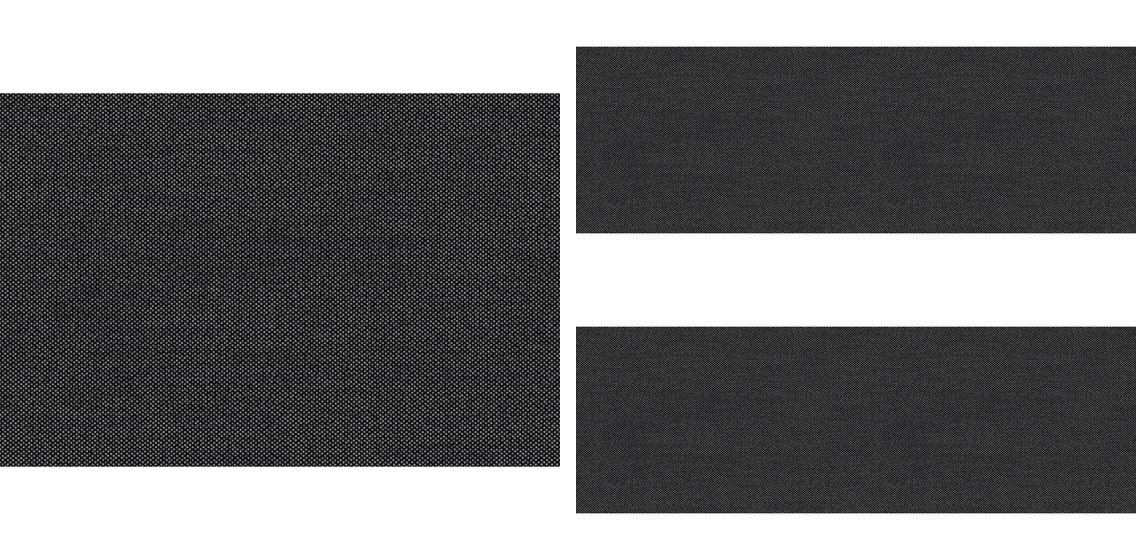
Left, the tile; right, the same tile 2 across and 2 down.
Give the GLSL for this texture, as a WebGL 1 fragment shader.

```glsl
precision highp float;

uniform vec2 u_resolution;

#define REPEATS vec2(106.0, 86.0)
#define BAND_LOW (1.0 / 6.0)
#define BAND_HIGH (5.0 / 6.0)
#define DOT_INNER 0.0003
#define DOT_OUTER 0.0029
#define JITTER 0.12
#define DOT_WEAR 0.40
#define STREAK_WEAR 0.40
#define PAPER vec3(1.0)
#define GROUND vec3(0.054, 0.056, 0.074)
#define THREAD vec3(0.622, 0.630, 0.617)

float hash(vec2 p) {
  vec3 q = fract(vec3(p.xyx) * 0.1031);
  q += dot(q, q.yzx + 33.33);
  return fract((q.x + q.y) * q.z);
}

// Value noise on a whole number of cells, wrapping at the canvas edges
float wrapNoise(vec2 uv, vec2 cells) {
  vec2 p = uv * cells;
  vec2 i = floor(p);
  vec2 f = fract(p);
  f = f * f * (3.0 - 2.0 * f);
  vec2 a = mod(i, cells);
  vec2 b = mod(i + 1.0, cells);
  float low = mix(hash(a), hash(vec2(b.x, a.y)), f.x);
  float high = mix(hash(vec2(a.x, b.y)), hash(b), f.x);
  return mix(low, high, f.y);
}

// Two staggered lattices of raised light threads
float threadDots(vec2 uv) {
  vec2 cellSize = vec2(1.0, BAND_HIGH - BAND_LOW) / REPEATS;
  float light = 0.0;
  for (int k = 0; k < 2; k++) {
    float lattice = float(k);
    vec2 p = (uv - vec2(0.0, BAND_LOW)) / cellSize + 0.5 * lattice;
    vec2 id = mod(floor(p), REPEATS) + 211.0 * lattice;
    vec2 shift = vec2(hash(id + 17.0), hash(id + 59.0)) - 0.5;
    vec2 offset = (fract(p) - 0.5 - JITTER * shift) * cellSize;
    float dotShape = 1.0 - smoothstep(DOT_INNER, DOT_OUTER, length(offset));
    light += dotShape * (1.0 + DOT_WEAR * (hash(id) - 0.5));
  }
  return light;
}

vec3 fabric(vec2 uv) {
  // Uneven yarn: long weft streaks, fainter warp streaks, broad clouds
  float weft = wrapNoise(uv, vec2(14.0, 180.0)) - 0.5;
  float warp = wrapNoise(uv, vec2(106.0, 12.0)) - 0.5;
  float cloud = wrapNoise(uv, vec2(6.0, 9.0)) - 0.5;
  float wear = 1.0 + STREAK_WEAR * (0.6 * weft + 0.3 * warp + 0.3 * cloud);

  // Fine fibres lift the dark ground
  float fibre = wrapNoise(uv, vec2(300.0)) - 0.5;
  vec3 ground = GROUND * (1.0 + 0.5 * fibre);
  return mix(ground, THREAD, clamp(threadDots(uv) * wear, 0.0, 1.0));
}

void main() {
  // Average four samples per pixel
  vec3 cloth = vec3(0.0);
  for (int y = 0; y < 2; y++) {
    for (int x = 0; x < 2; x++) {
      vec2 subpixel = 0.5 * vec2(float(x), float(y)) - 0.25;
      cloth += 0.25 * fabric((gl_FragCoord.xy + subpixel) / u_resolution);
    }
  }

  // Cloth band between plain margins
  float height = gl_FragCoord.y / u_resolution.y;
  float halfPixel = 0.5 / u_resolution.y;
  float band = smoothstep(BAND_LOW - halfPixel, BAND_LOW + halfPixel, height)
    * (1.0 - smoothstep(BAND_HIGH - halfPixel, BAND_HIGH + halfPixel, height));
  gl_FragColor = vec4(mix(PAPER, cloth, band), 1.0);
}
```
